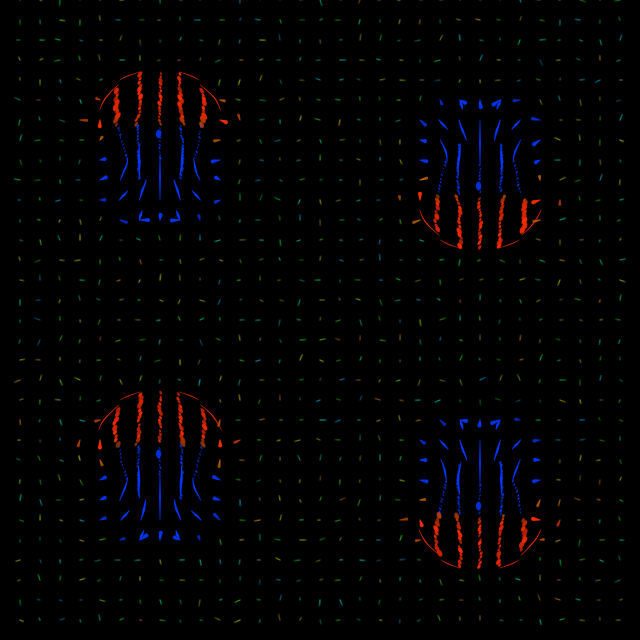
Give the GLSL for this pattern, as a WebGL 2 fragment shader.

```glsl
#version 300 es
precision highp float;
// Grid of faint coloured specks with four plumes of red beads and blue strands, flipped in the right column.
uniform vec2 u_resolution;
out vec4 outColor;

const float GRID = 32.0;          // specks per canvas side
const float PLUME_PERIOD = 16.0;  // plume spacing in grid cells
const vec3 RED = vec3(1.0, 0.17, 0.0);
const vec3 RUST = vec3(0.65, 0.25, 0.0);
const vec3 BLUE = vec3(0.0, 0.21, 1.0);

float hash(vec2 p) {
  vec3 q = fract(p.xyx * vec3(0.1031, 0.103, 0.0973));
  q += dot(q, q.yzx + 33.33);
  return fract((q.x + q.y) * q.z);
}

vec2 gradient(vec2 cell) {
  float a = 6.2832 * hash(cell);
  return vec2(cos(a), sin(a));
}

float gradientNoise(vec2 p) {
  vec2 i = floor(p), f = p - i, u = f * f * (3.0 - 2.0 * f);
  vec2 e = vec2(1, 0);
  return mix(mix(dot(gradient(i), f), dot(gradient(i + e), f - e), u.x),
             mix(dot(gradient(i + e.yx), f - e.yx), dot(gradient(i + 1.0), f - 1.0), u.x), u.y);
}

vec3 hueColor(float h) {
  return clamp(abs(mod(h * 6.0 + vec3(0, 4, 2), 6.0) - 3.0) - 1.0, 0.0, 1.0);
}

float coverage(float d, float aa) { return clamp(0.5 - d / aa, 0.0, 1.0); }

// Horizontal position of a bowed path from a (low) to b (high)
float pathX(float t, vec2 a, vec2 b, float bow) {
  return mix(a.x, b.x, t) + bow * 4.0 * t * (1.0 - t);
}

// Solid strand, thickest in the middle
float strand(vec2 p, vec2 a, vec2 b, float bow, float radius, float aa) {
  float t = clamp((p.y - a.y) / (b.y - a.y), 0.0, 1.0);
  float slope = (b.x - a.x + bow * 4.0 * (1.0 - 2.0 * t)) / (b.y - a.y);
  float dx = (p.x - pathX(t, a, b, bow)) * inversesqrt(1.0 + slope * slope);
  float d = length(vec2(dx, p.y - mix(a.y, b.y, t)));
  return coverage(d - radius * mix(1.0, 0.35, abs(2.0 * t - 1.0)), aa);
}

// Chain of jittered oval beads along the same kind of path
float beads(vec2 p, vec2 a, vec2 b, float bow, float radius, float pitch, float seed, float aa) {
  float glow = 0.0;
  for (int i = -1; i <= 1; i++) {
    vec2 id = vec2(floor(p.y / pitch) + float(i) + 60.0, seed);
    float y = (id.x - 60.0 + 0.3 + 0.4 * hash(id)) * pitch;
    float t = (y - a.y) / (b.y - a.y);
    if (t < 0.0 || t > 1.0) continue;
    float r = radius * mix(0.55, 1.2, hash(id + 17.0));
    float x = pathX(t, a, b, bow) + (hash(id + 31.0) - 0.5) * radius;
    vec2 q = p - vec2(x, y);
    q.x += 0.3 * q.y;
    glow = max(glow, coverage(length(q * vec2(1.0, 0.7)) - r, aa) * mix(0.65, 1.0, hash(id + 7.0)));
  }
  return glow;
}

vec3 plume(vec2 p, float seed, float aa) {
  float side = seed + 5.0 * step(0.0, p.x);
  vec2 m = vec2(abs(p.x) + 0.1 * gradientNoise(vec2(p.y * 1.3, side + 0.5)), p.y);
  vec2 c = vec2(p.x + 0.08 * gradientNoise(vec2(p.y * 1.5, seed + 0.3)) * smoothstep(0.0, 2.0, p.y), p.y);
  // Beaded crown and its thin shoulders
  float red = beads(c, vec2(0, 1.8), vec2(0, 4.4), 0.0, 0.08, 0.17, seed, aa);
  red = max(red, beads(m, vec2(1.17, 1.75), vec2(0.98, 4.35), -0.06, 0.1, 0.19, side, aa));
  red = max(red, beads(m, vec2(2.12, 1.75), vec2(2.1, 3.65), 0.1, 0.11, 0.21, side + 2.0, aa));
  red = max(red, strand(m, vec2(3.05, 2.5), vec2(2.05, 3.75), 0.14, 0.028, aa));
  red = max(red, 0.8 * strand(m, vec2(1.95, 4.0), vec2(1.0, 4.4), 0.1, 0.03, aa));
  // Dotted necks
  float blue = beads(c, vec2(0, 0.1), vec2(0, 1.7), 0.0, 0.045, 0.17, seed + 3.0, aa);
  blue = max(blue, coverage(length((p - vec2(-0.07, 1.3)) * vec2(1.0, 0.6)) - 0.13, aa) * 0.85);
  blue = max(blue, beads(m, vec2(1.02, -0.9), vec2(1.06, 1.7), 0.06, 0.055, 0.16, side + 4.0, aa));
  blue = max(blue, beads(m, vec2(1.65, 0.0), vec2(2.06, 1.7), 0.05, 0.04, 0.17, side + 6.0, aa));
  // Flowing tails
  blue = max(blue, strand(c, vec2(0, -2), vec2(0, 0.3), 0.0, 0.045, aa));
  blue = max(blue, strand(m, vec2(1.0, -0.8), vec2(1.07, 0.7), 0.03, 0.07, aa));
  blue = max(blue, strand(m, vec2(1, -2), vec2(0.7, -1), 0.0, 0.06, aa));
  blue = max(blue, strand(m, vec2(2, -1), vec2(1.64, 0.1), -0.07, 0.05, aa));
  blue = max(blue, strand(m, vec2(2, -2), vec2(1.6, -1.55), 0.0, 0.06, aa));
  blue = max(blue, strand(m, vec2(1, -3), vec2(0.84, -2.55), 0.0, 0.07, aa));
  blue = max(blue, strand(c, vec2(0, -3), vec2(0, -2.65), 0.0, 0.065, aa));
  return max(mix(RUST, RED, smoothstep(1.7, 2.3, p.y)) * red, BLUE * blue);
}

// Small fan opening from a grid node; stronger beside a plume
vec3 speck(vec2 p, vec2 node, float aa) {
  vec2 id = floor(node / PLUME_PERIOD);
  float flip = id.x < 0.5 ? 1.0 : -1.0;
  vec2 l = (node - (id + 0.5) * PLUME_PERIOD) * vec2(1, flip);
  bool inside = abs(l.x) < 2.5 && l.y > -2.5 && l.y < 4.5;
  if (inside || min(node.x, node.y) < 0.5 || node.x > GRID - 0.5) return vec3(0);
  float cool = 1.0 - smoothstep(3.0, 4.2, length(vec2(l.x, (l.y + 0.8) * 1.3)));
  float warm = 1.0 - smoothstep(0.4, 1.6, length(vec2(abs(l.x), l.y) - vec2(3, 2)));
  float power = max(cool, warm);
  float angle = 1.5708 * (floor(4.0 * hash(node + 3.0)) + 0.6 * (hash(node + 9.0) - 0.5));
  vec2 inward = normalize(vec2(-sign(l.x), flip * (0.8 * hash(node + 5.0) - 0.1)) + 1e-4);
  vec2 dir = normalize(mix(vec2(cos(angle), sin(angle)), inward, 0.9 * cool));
  float len = mix(0.08, 0.28, hash(node + 21.0)) + 0.14 * power;
  float t = clamp(dot(p - node, dir) / len, 0.0, 1.0);
  float r = mix(0.025, 0.05, t) + 0.05 * power * t;
  float hue = 0.1 + 0.45 * clamp(hash(node + 40.0) + 0.5 * gradientNoise(node * 0.23), 0.0, 1.0);
  hue = mix(mix(hue, 0.632, smoothstep(0.0, 0.4, cool)), 0.03, smoothstep(0.1, 0.6, warm));
  float light = mix(mix(0.4, 0.7, hash(node + 50.0)) * (1.0 - 0.6 * t), 0.95, power);
  return hueColor(hue) * light * coverage(length(p - node - dir * len * t) - r, aa);
}

void main() {
  vec2 p = gl_FragCoord.xy / u_resolution * GRID;
  float aa = GRID / min(u_resolution.x, u_resolution.y);
  vec2 id = floor(p / PLUME_PERIOD);
  vec2 local = p - (id + 0.5) * PLUME_PERIOD;
  local.y *= id.x < 0.5 ? 1.0 : -1.0;
  vec3 color = plume(local, 11.0 * id.x + 23.0 * id.y + 1.0, aa);
  for (int i = 0; i < 4; i++)
    color = max(color, speck(p, floor(p) + vec2(i % 2, i / 2), aa));
  outColor = vec4(color, 1.0);
}
```
